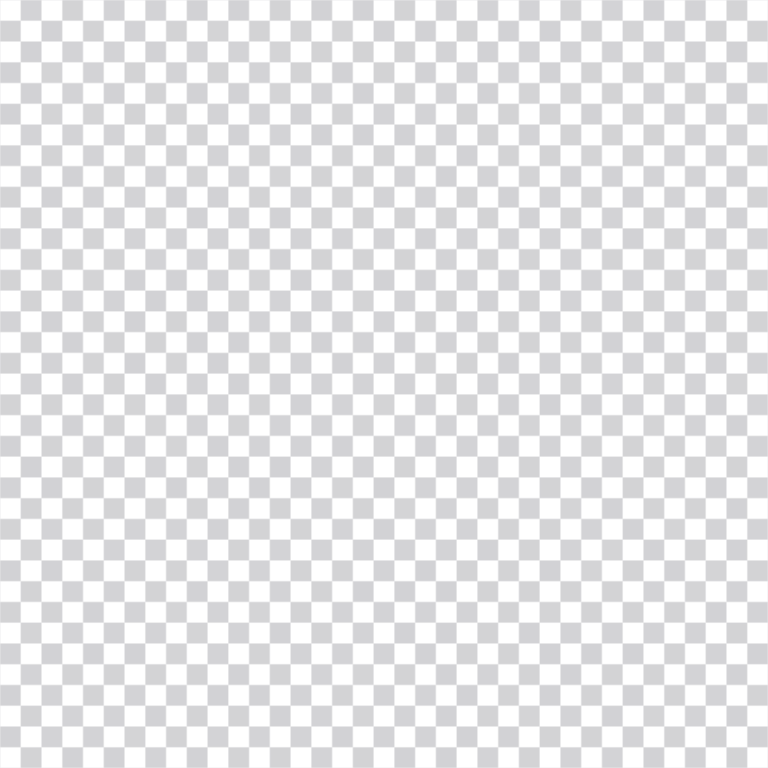
This pattern is drawn by a Shadertoy shader. Its source:

```glsl
// Checkerboard of white and pale cool grey squares, 37 by 37, with softened edges

float hash(vec2 p) {
    return fract(sin(dot(p, vec2(127.1, 311.7))) * 43758.5453);
}

void mainImage(out vec4 fragColor, in vec2 fragCoord) {
    vec2 grid = 37.0 * fragCoord / iResolution.xy;
    vec2 cell = floor(grid);

    // Signed distance to the nearest cell border: positive in even cells
    vec2 border = abs(mod(grid - 0.5, 2.0) - 1.0) - 0.5;
    vec2 softness = max(vec2(0.04), 0.5 * 37.0 / iResolution.xy);
    vec2 side = clamp(border / softness, -1.0, 1.0);

    // Cells of unlike row and column parity are grey
    float greyCover = 0.5 - 0.5 * side.x * side.y;

    // Barely visible tone change between squares
    vec3 grey = vec3(0.827, 0.827, 0.837) + 0.006 * (hash(cell) - 0.5);

    fragColor = vec4(mix(vec3(1.0), grey, greyCover), 1.0);
}
```
